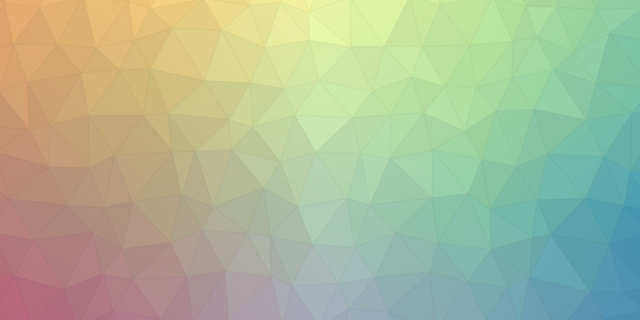
A WebGL 1 fragment shader for this background:

```glsl
precision highp float;
// Low-poly triangle mesh, flat shaded from a soft orange-yellow-green-blue-rose gradient.

uniform vec2 u_resolution;

const float ROWS = 8.0;          // mesh cells over the canvas height
const float JITTER = 0.64;       // full range of vertex displacement, in cells
const float TONE_RANGE = 0.045;  // brightness spread between facets
const float FACET_FLATNESS = 0.8;// 1 = one colour per facet, 0 = smooth gradient
const float SEAM_WIDTH = 0.018;  // in cells
const float SEAM_DARKNESS = 0.035;

// Gradient stops, left to right, for four heights
const vec3 TOP_ORANGE = vec3(0.90, 0.66, 0.42);
const vec3 TOP_GOLD   = vec3(0.94, 0.79, 0.48);
const vec3 TOP_LEMON  = vec3(0.94, 0.97, 0.64);
const vec3 TOP_LIME   = vec3(0.75, 0.90, 0.60);
const vec3 TOP_MINT   = vec3(0.54, 0.80, 0.64);

const vec3 HIGH_TAN   = vec3(0.81, 0.60, 0.43);
const vec3 HIGH_SAND  = vec3(0.79, 0.72, 0.48);
const vec3 HIGH_PALE  = vec3(0.80, 0.92, 0.67);
const vec3 HIGH_GREEN = vec3(0.66, 0.86, 0.62);
const vec3 HIGH_TEAL  = vec3(0.44, 0.74, 0.66);

const vec3 LOW_BROWN  = vec3(0.70, 0.50, 0.48);
const vec3 LOW_KHAKI  = vec3(0.69, 0.62, 0.51);
const vec3 LOW_SAGE   = vec3(0.67, 0.79, 0.70);
const vec3 LOW_JADE   = vec3(0.50, 0.76, 0.65);
const vec3 LOW_BLUE   = vec3(0.27, 0.60, 0.70);

const vec3 BASE_ROSE  = vec3(0.71, 0.37, 0.47);
const vec3 BASE_MAUVE = vec3(0.68, 0.50, 0.56);
const vec3 BASE_LILAC = vec3(0.65, 0.68, 0.74);
const vec3 BASE_SLATE = vec3(0.48, 0.64, 0.69);
const vec3 BASE_BLUE  = vec3(0.29, 0.56, 0.71);

float hash(vec2 p) {
  return fract(sin(dot(p, vec2(127.1, 311.7))) * 43758.5);
}

// Five evenly spaced stops, blended linearly
vec3 ramp(float x, vec3 a, vec3 b, vec3 c, vec3 d, vec3 e) {
  float t = x * 4.0;
  vec3 col = mix(a, b, clamp(t, 0.0, 1.0));
  col = mix(col, c, clamp(t - 1.0, 0.0, 1.0));
  col = mix(col, d, clamp(t - 2.0, 0.0, 1.0));
  return mix(col, e, clamp(t - 3.0, 0.0, 1.0));
}

vec3 gradient(vec2 uv) {
  float depth = (1.0 - uv.y) * 3.0;
  vec3 top  = ramp(uv.x, TOP_ORANGE, TOP_GOLD, TOP_LEMON, TOP_LIME, TOP_MINT);
  vec3 high = ramp(uv.x, HIGH_TAN, HIGH_SAND, HIGH_PALE, HIGH_GREEN, HIGH_TEAL);
  vec3 low  = ramp(uv.x, LOW_BROWN, LOW_KHAKI, LOW_SAGE, LOW_JADE, LOW_BLUE);
  vec3 base = ramp(uv.x, BASE_ROSE, BASE_MAUVE, BASE_LILAC, BASE_SLATE, BASE_BLUE);
  vec3 col = mix(top, high, clamp(depth, 0.0, 1.0));
  col = mix(col, low, clamp(depth - 1.0, 0.0, 1.0));
  return mix(col, base, clamp(depth - 2.0, 0.0, 1.0));
}

// Mesh vertex: staggered rows plus random displacement
vec2 vertex(vec2 id) {
  vec2 offset = vec2(hash(id), hash(id + 57.3)) - 0.5;
  return id + vec2(0.5 * mod(id.y, 2.0), 0.0) + JITTER * offset;
}

// Signed distance to the line a-b, positive on its left
float leftOf(vec2 p, vec2 a, vec2 b) {
  vec2 e = normalize(b - a);
  return e.x * (p.y - a.y) - e.y * (p.x - a.x);
}

// Adds one counterclockwise facet: colour and coverage in sum, inner distance in depth
void addFacet(vec2 p, vec2 a, vec2 b, vec2 c, float pixel, inout vec4 sum, inout float depth) {
  float d = min(leftOf(p, a, b), min(leftOf(p, b, c), leftOf(p, c, a)));
  float cover = smoothstep(-0.7 * pixel, 0.7 * pixel, d);
  vec2 centre = (a + b + c) / 3.0;
  vec2 size = ROWS * vec2(u_resolution.x / u_resolution.y, 1.0);
  vec3 col = gradient(mix(p, centre, FACET_FLATNESS) / size);
  col *= 1.0 + TONE_RANGE * (hash(floor(centre * 16.0)) - 0.5);
  sum += vec4(col, 1.0) * cover;
  depth = max(depth, d);
}

void main() {
  float pixel = ROWS / u_resolution.y;
  vec2 p = gl_FragCoord.xy * pixel;
  vec4 sum = vec4(0.0);
  float depth = 0.0;

  // Nearby quads, each split along its shorter diagonal
  for (int j = -1; j <= 1; j++) {
    for (int i = -1; i <= 1; i++) {
      vec2 id = floor(p) + vec2(float(i), float(j));
      vec2 a = vertex(id);
      vec2 b = vertex(id + vec2(1.0, 0.0));
      vec2 c = vertex(id + vec2(1.0, 1.0));
      vec2 d = vertex(id + vec2(0.0, 1.0));
      if (distance(a, c) < distance(b, d)) {
        addFacet(p, a, b, c, pixel, sum, depth);
        addFacet(p, a, c, d, pixel, sum, depth);
      } else {
        addFacet(p, a, b, d, pixel, sum, depth);
        addFacet(p, b, c, d, pixel, sum, depth);
      }
    }
  }

  // Blend facets and darken the seams slightly
  vec3 col = sum.a > 0.01 ? sum.rgb / sum.a : gradient(gl_FragCoord.xy / u_resolution);
  float seam = 1.0 - smoothstep(0.0, SEAM_WIDTH + pixel * 0.5, depth);
  gl_FragColor = vec4(col * (1.0 - SEAM_DARKNESS * seam), 1.0);
}
```
